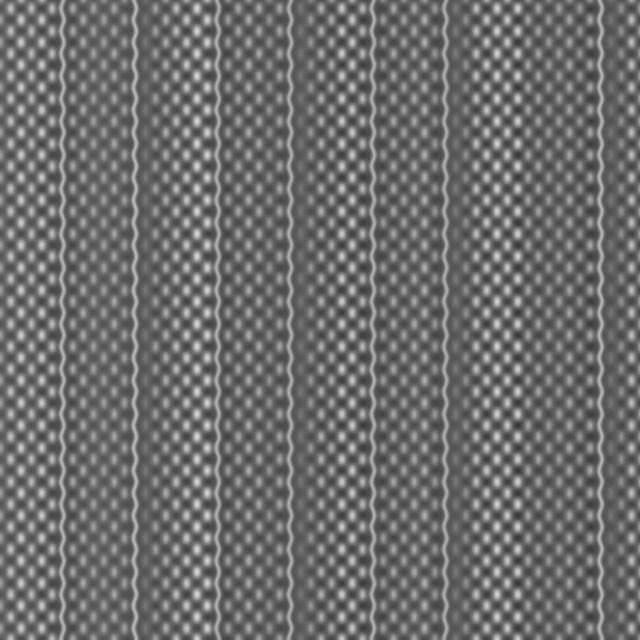
This pattern is drawn by a three.js fragment shader. Its source:

```glsl
// Grey woven cloth: columns of upright light dots alternate with dark gaps in a checker.
// Every seven or eight columns a wavy light thread marks a seam between strips.
// Each pixel sums soft bell profiles of its nearest columns, with hashed strength.
varying vec2 vUv;

float hash(float n) {
  n = fract(n * 0.1031 + 0.37);
  n *= n + 33.33;
  return fract(n * (n + n));
}

float bell(float x, float sigma) {
  return exp(-0.5 * x * x / (sigma * sigma));
}

// Light added or removed by one column, at offset x from its centre
float columnLight(float column, float x, float row) {
  float strip = ceil((column - 6.0) / 7.5);
  float seam = floor(7.5 * strip + 6.0);
  float parity = mod(column + step(36.5, column), 2.0);
  float wave = cos(6.28318 * row) * (2.0 * parity - 1.0);
  float variation = hash(column + 3.0);

  // Wavy seam thread between two dark grooves
  if (abs(column - seam) < 0.5) {
    float thread = bell(x - 0.13 * wave, 0.17);
    return (0.34 + 0.08 * variation) * thread - 0.09 * bell(x, 0.48);
  }

  // Even strips start faint and end strong; odd strips stay moderate
  float along = 1.0 - (seam - column) / 7.0;
  float strong = 0.15 + 0.75 * smoothstep(-0.05, 0.3, along) + 0.2 * along;
  float strength = mod(strip, 2.0) < 0.5 ? strong : 0.68;
  strength *= 0.8 + 0.35 * variation;

  // Light dot and the dark gap that follows it
  float dot = pow(0.5 + 0.5 * wave, 1.4) * bell(x, 0.17 + 0.09 * strength);
  float gap = pow(0.5 - 0.5 * wave, 1.4) * bell(x, 0.36);
  float depth = (0.1 + 0.05 * vUv.x) * (0.4 + 0.6 * strength);
  float shade = 0.04 * (hash(column + 41.0) - 0.5) * bell(x, 0.4);
  return 0.37 * strength * dot - depth * gap + shade;
}

void main() {
  float across = vUv.x * 61.85 - 0.04;
  float row = (1.0 - vUv.y) * 28.4 - 0.38;
  float nearest = floor(across + 0.5);

  float grey = 0.395;
  for (int i = -1; i <= 1; i++) {
    float column = nearest + float(i);
    grey += columnLight(column, across - column, row);
  }
  gl_FragColor = vec4(vec3(clamp(grey, 0.0, 1.0)), 1.0);
}
```
